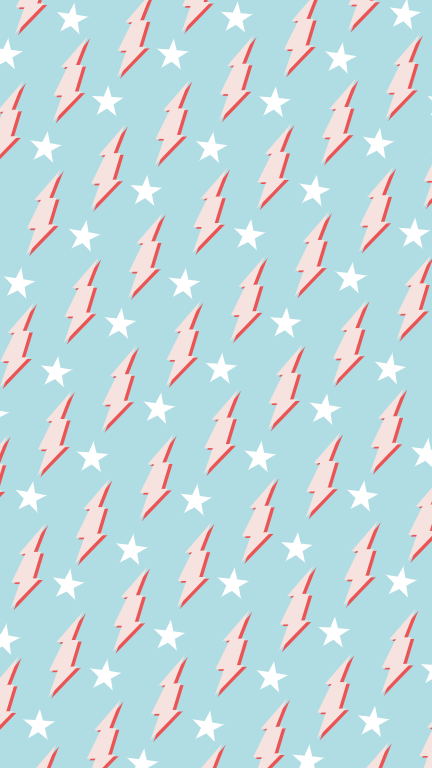
A WebGL 1 fragment shader for this pattern:

```glsl
precision highp float;
// Pale lightning bolts with red drop edges and white stars on a slanted lattice over sky blue.

uniform vec2 u_resolution;

#define UNITS_HIGH 768.0
#define FIRST_TIP vec2(88.0, 37.0)
#define STEP_DOWN vec2(37.7, 88.15)
#define STEP_UP vec2(64.3, -44.75)
#define EDGE_SHIFT vec2(3.0, 1.7)
#define STAR_OFFSET vec2(20.8, 66.5)
#define STAR_RADIUS 16.5
#define STAR_INNER 6.6
#define SKY vec3(0.69, 0.867, 0.89)
#define BLUSH vec3(0.965, 0.888, 0.872)
#define RED vec3(0.92, 0.33, 0.33)
#define WHITE vec3(1.0)

const vec2 BOLT_CENTER = vec2(-17.0, 43.0);
const float FIFTH = 1.2566371;

vec2 hash2(vec2 cell) {
  vec2 h = vec2(dot(cell, vec2(127.1, 311.7)), dot(cell, vec2(269.5, 183.3)));
  return fract(sin(h) * 43758.55) * 2.0 - 1.0;
}

// Adds one polygon edge: squared distance in acc.x, inside sign in acc.y
void addEdge(vec2 p, vec2 a, vec2 b, inout vec2 acc) {
  vec2 e = b - a;
  vec2 w = p - a;
  vec2 r = w - e * clamp(dot(w, e) / dot(e, e), 0.0, 1.0);
  acc.x = min(acc.x, dot(r, r));
  bool above = p.y >= a.y;
  bool below = p.y < b.y;
  bool left = e.x * w.y > e.y * w.x;
  if ((above && below && left) || (!above && !below && !left)) acc.y = -acc.y;
}

// Signed distance to the three-step bolt; y runs downward from its tip
float boltDistance(vec2 p) {
  vec2 tip = vec2(-1.0, 0.0);
  vec2 leftTop = vec2(-27.0, 30.0);
  vec2 leftTopNotch = vec2(-20.5, 30.0);
  vec2 leftLow = vec2(-34.5, 58.5);
  vec2 leftLowNotch = vec2(-26.0, 58.5);
  vec2 foot = vec2(-35.0, 84.5);
  vec2 rightLow = vec2(-6.0, 54.5);
  vec2 rightLowNotch = vec2(-13.0, 54.5);
  vec2 rightTop = vec2(-5.0, 28.0);
  vec2 rightTopNotch = vec2(-12.0, 28.0);
  vec2 acc = vec2(1e6, 1.0);
  addEdge(p, tip, leftTop, acc);
  addEdge(p, leftTop, leftTopNotch, acc);
  addEdge(p, leftTopNotch, leftLow, acc);
  addEdge(p, leftLow, leftLowNotch, acc);
  addEdge(p, leftLowNotch, foot, acc);
  addEdge(p, foot, rightLow, acc);
  addEdge(p, rightLow, rightLowNotch, acc);
  addEdge(p, rightLowNotch, rightTop, acc);
  addEdge(p, rightTop, rightTopNotch, acc);
  addEdge(p, rightTopNotch, tip, acc);
  return acc.y * sqrt(acc.x);
}

// Five-pointed star, folded onto half of one point
float starDistance(vec2 p, float tilt) {
  float angle = atan(p.x, -p.y + 1e-5) - tilt;
  angle = mod(angle + 0.5 * FIFTH, FIFTH) - 0.5 * FIFTH;
  vec2 q = length(p) * vec2(cos(angle), abs(sin(angle)));
  vec2 tip = vec2(STAR_RADIUS, 0.0);
  vec2 side = STAR_INNER * vec2(cos(0.5 * FIFTH), sin(0.5 * FIFTH)) - tip;
  return dot(q - tip, normalize(vec2(side.y, -side.x)));
}

float coverage(float d, float pixel) {
  return clamp(0.5 - d / pixel, 0.0, 1.0);
}

void main() {
  float pixel = UNITS_HIGH / u_resolution.y;
  vec2 p = vec2(gl_FragCoord.x, u_resolution.y - gl_FragCoord.y) * pixel;

  // Nearest lattice cell
  vec2 v = STEP_DOWN;
  vec2 w = STEP_UP;
  vec2 c = p - FIRST_TIP - BOLT_CENTER;
  vec2 lattice = vec2(c.x * w.y - c.y * w.x, v.x * c.y - v.y * c.x);
  vec2 home = floor(lattice / (v.x * w.y - v.y * w.x) + 0.5);

  float face = 1e3;
  float edge = 1e3;
  float star = 1e3;
  for (int j = -1; j <= 1; j++) {
    for (int i = -1; i <= 1; i++) {
      vec2 cell = home + vec2(float(i), float(j));
      vec2 q = p - FIRST_TIP - cell.x * v - cell.y * w;
      face = min(face, boltDistance(q));
      edge = min(edge, boltDistance(q - EDGE_SHIFT));

      // Stars drift a little, with alternate diagonals set lower
      vec2 jitter = hash2(cell);
      float sway = 2.0 - 4.0 * mod(cell.y, 2.0);
      vec2 place = STAR_OFFSET + vec2(1.5 * jitter.x, 3.5 * jitter.y + sway);
      star = min(star, starDistance(q - place, 0.12 + 0.06 * jitter.x));
    }
  }

  vec3 color = mix(SKY, WHITE, coverage(star, pixel));
  color = mix(color, RED, coverage(edge, pixel));
  color = mix(color, BLUSH, coverage(face, pixel));
  gl_FragColor = vec4(color, 1.0);
}
```
